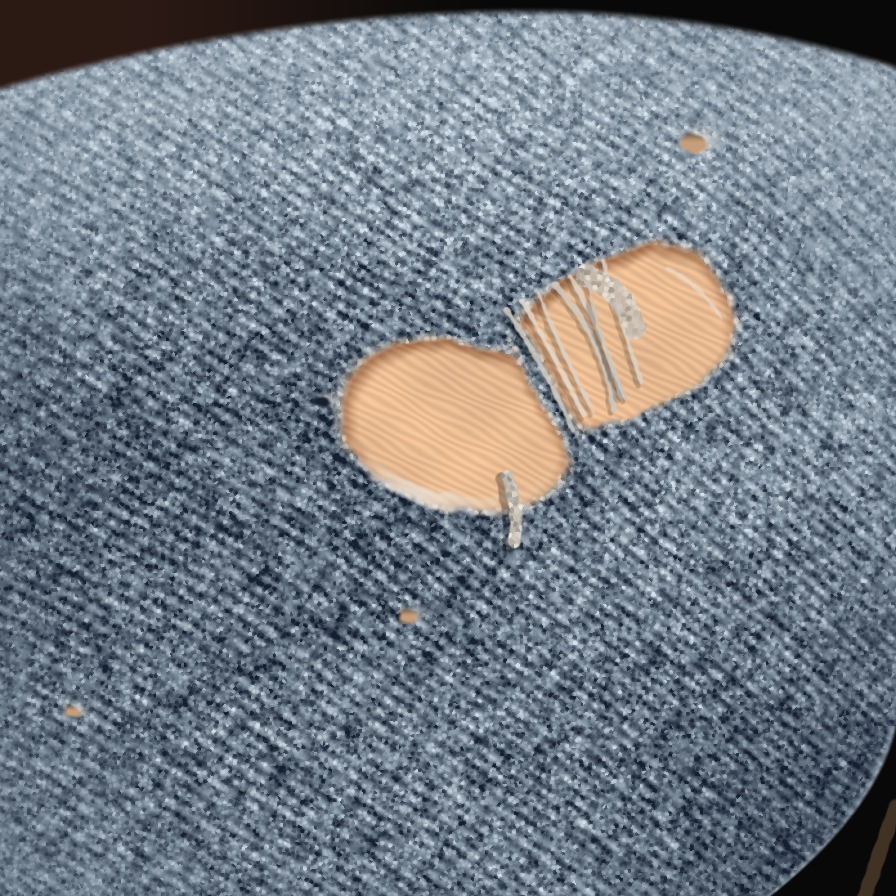
Give the GLSL for this texture, as a Shadertoy shader.

```glsl
#define WALES 70.0
#define STITCHES 46.0
#define WALE_ANGLE -0.62
#define WEAVE 0.78
#define FUZZ 0.62
#define PITS 48.0
#define SOFT 0.003
#define DENIM_DARK vec3(0.08, 0.12, 0.19)
#define DENIM_MID vec3(0.45, 0.51, 0.57)
#define DENIM_LIGHT vec3(0.83, 0.88, 0.92)
#define SKIN vec3(0.91, 0.73, 0.57)
#define COTTON vec3(0.91, 0.88, 0.84)

vec2 hash2(vec2 p) {
    vec3 q = fract(p.xyx * vec3(0.1031, 0.103, 0.0973));
    q += dot(q, q.yzx + 33.33);
    return fract((q.xx + q.yz) * q.zy);
}

// x: distance to the nearest cell point, y: random value of that cell
vec2 cellular(vec2 p, float jitter) {
    vec2 cell = floor(p), best = vec2(9, 0);
    for (int k = 0; k < 9; k++) {
        vec2 id = cell + vec2(k % 3 - 1, k / 3 - 1), h = hash2(id);
        float d = length(id + 0.5 + (h - 0.5) * jitter - p);
        if (d < best.x) best = vec2(d, fract(h.x * 7.3 + h.y * 3.1));
    }
    return best;
}

// Soft random spots, around zero
float spots(vec2 p) {
    vec2 c = cellular(p, 0.9);
    return (c.y - 0.5) * (1.0 - smoothstep(0.2, 0.85, c.x));
}

float waves(vec2 p) {
    return (sin(p.x + 1.7 * sin(p.y * 0.8)) + sin(p.y * 1.3 + 1.4 * sin(p.x * 0.9))
        + 0.6 * sin(p.x * 2.1 - p.y * 2.6)) / 2.6;
}

vec2 turn(vec2 p, float a) {
    return vec2(cos(a) * p.x + sin(a) * p.y, cos(a) * p.y - sin(a) * p.x);
}

float glow(vec2 p, vec2 center, vec2 radius) {
    vec2 q = (p - center) / radius;
    return exp(-dot(q, q));
}

float oval(vec2 p, vec2 radius, float angle, float power) {
    vec2 q = pow(abs(turn(p, angle) / radius), vec2(power));
    return (pow(q.x + q.y, 1.0 / power) - 1.0) * min(radius.x, radius.y);
}

// Distance to the two tears, split by a bridge
float tears(vec2 p) {
    p += 0.003 * vec2(waves(p * 70.0), waves(p.yx * 85.0 + 4.0));
    float left = oval(p - vec2(0.511, 0.526), vec2(0.133, 0.091), -0.26, 2.2);
    float right = oval(p - vec2(0.697, 0.626), vec2(0.122, 0.087), 0.44, 2.8);
    float bridge = abs(dot(p - vec2(0.598, 0.585), vec2(0.88, 0.475))) - 0.011;
    return max(min(left, right), -bridge);
}

// Coverage of a bowed strand
float strand(vec2 p, vec2 a, vec2 b, float bend, float width) {
    vec2 d = b - a;
    float h = clamp(dot(p - a, d) / dot(d, d), 0.0, 1.0);
    vec2 bow = normalize(vec2(-d.y, d.x)) * bend * 4.0 * h * (1.0 - h);
    float dist = length(p - a - d * h - bow) + 0.0012 * waves(p * 190.0);
    return 1.0 - smoothstep(width - SOFT * 0.5, width + SOFT * 0.5, dist);
}

vec3 denim(vec2 p, float tear) {
    float focus = 1.0 - 0.5 * smoothstep(0.3, 0.7, length(p - vec2(0.5, 0.4)));
    vec2 w = turn(p, WALE_ANGLE);
    w.y += 0.012 * waves(p * 5.0) + 0.12 * (p.x - 0.5) * (p.x - 0.5);
    vec2 stitch = cellular(w * vec2(STITCHES, WALES), 0.7);
    float weave = 0.13 - 0.55 * stitch.x + 0.22 * stitch.y + 0.17 * sin(w.y * WALES * 6.2832);

    // Broad light and wear
    float near = exp(-max(tear, 0.0) * 25.0);
    float tone = 0.43 + 0.24 * smoothstep(0.5, 0.95, p.y) + 0.03 * waves(p * 13.0)
        + 0.1 * glow(p, vec2(0.88, 0.5), vec2(0.25, 0.22))
        - 0.1 * glow(p, vec2(0.1, 0.46), vec2(0.27, 0.2))
        - 0.22 * glow(p, vec2(0.95, 0.1), vec2(0.2, 0.18)) - 0.08 * near;
    tone += focus * (WEAVE * weave + FUZZ * spots(p * 200.0) + 0.2 * spots(p * 75.0));

    // Worn pits around the tears
    vec2 pit = cellular(turn(p, -0.3) * PITS, 0.9);
    float worn = max(near, glow(p, vec2(0.5, 0.34), vec2(0.12, 0.07)));
    worn = max(worn, 0.8 * glow(p, vec2(0.33, 0.66), vec2(0.16, 0.08)));
    tone -= 0.4 * worn * step(0.5, pit.y) * (1.0 - smoothstep(0.05, 0.34, pit.x));
    tone = 2.0 * clamp(tone, 0.0, 1.0);
    return mix(mix(DENIM_DARK, DENIM_MID, min(tone, 1.0)), DENIM_LIGHT, max(tone - 1.0, 0.0));
}

vec3 skin(vec2 p) {
    vec2 g = turn(p, -0.5);
    float crease = sin(g.y * 720.0 + 2.5 * waves(g * vec2(45, 90)));
    float shadow = smoothstep(-0.014, 0.004, tears(p + vec2(-0.003, 0.006)));
    return SKIN * (1.0 + 0.05 * crease + 0.03 * waves(p * 30.0)) * mix(vec3(1), vec3(0.7, 0.6, 0.53), shadow);
}

void mainImage(out vec4 fragColor, in vec2 fragCoord) {
    vec2 p = fragCoord / iResolution.xy;
    float tear = tears(p), fray = 0.5 + spots(p * 150.0);
    vec3 fluff = COTTON * (0.65 + 0.4 * fray);

    // Skin and frayed rim
    vec3 color = mix(skin(p), denim(p, tear), smoothstep(-SOFT, SOFT, tear));
    float rim = 1.0 - smoothstep(0.001, 0.007, abs(tear - 0.001));
    color = mix(color, fluff, rim * (0.2 + 0.6 * fray));
    float lip = 1.0 - smoothstep(0.006, 0.013, abs(tear + 0.004));
    color = mix(color, COTTON, 0.8 * lip * glow(p, vec2(0.46, 0.448), vec2(0.09, 0.03)));

    // Strands over the bridge and right tear
    for (float k = 0.0; k < 7.0; k++) {
        vec2 h = hash2(vec2(k, 3));
        vec2 a = vec2(0.565 + 0.018 * k, 0.655 + 0.009 * k);
        vec2 b = vec2(0.63 + 0.013 * k + 0.02 * h.y, 0.513 + 0.008 * k + 0.02 * h.x);
        float bend = 0.03 * (h.y - 0.4);
        color *= 1.0 - 0.2 * strand(p + 0.004, a, b, bend, 0.003);
        color = mix(color, COTTON * (0.85 + 0.15 * h.x), 0.85 * strand(p, a, b, bend, 0.001 + 0.003 * h.y));
    }
    color = mix(color, fluff, 0.85 * strand(p, vec2(0.655, 0.692), vec2(0.708, 0.635), 0.01, 0.013));
    color = mix(color, COTTON, 0.6 * strand(p, vec2(0.745, 0.7), vec2(0.805, 0.645), 0.006, 0.002));

    // Loose tuft
    vec2 root = vec2(0.566, 0.468), tip = vec2(0.574, 0.395);
    color *= 1.0 - 0.3 * strand(p + vec2(0.005, 0.003), root, tip, 0.003, 0.008);
    color = mix(color, fluff, strand(p, root, tip, 0.005, 0.007));

    // Small holes: center and radius
    vec3 holes[4] = vec3[4](vec3(0.774, 0.84, 0.013), vec3(0.455, 0.312, 0.009),
        vec3(0.081, 0.206, 0.008), vec3(0.359, 0.551, 0.008));
    for (int i = 0; i < 4; i++) {
        vec2 q = p - holes[i].xy;
        float r = holes[i].z;
        float d = oval(q + 0.002 * waves(p * 150.0), r * vec2(1.1, 0.8), -0.3, 2.0);
        color = mix(color, COTTON, 0.6 * glow(q, r * vec2(0.9, 0.3), vec2(r)));
        vec3 inner = i < 3 ? SKIN * (0.85 - 0.35 * smoothstep(0.0, r, q.y)) : DENIM_DARK;
        color = mix(inner, color, smoothstep(-SOFT, SOFT, d));
    }

    // Dark surroundings
    float x = p.x - 0.59, y = min(p.y, 0.23);
    float top = 0.988 - (x < 0.0 ? 0.247 : 0.37) * x * x - p.y;
    float corner = 0.86 + 1.25 * y - 2.7 * y * y - p.x;
    color = mix(color, DENIM_LIGHT, 0.4 * step(p.y, 0.19) * (1.0 - smoothstep(0.0, 0.012, corner)));
    vec3 dark = mix(vec3(0.17, 0.1, 0.08), vec3(0.03), smoothstep(0.1, 0.6, p.x));
    dark += vec3(0.22, 0.17, 0.11) * strand(p, vec2(0.965, 0), vec2(1, 0.1), 0.0, 0.008);
    float cloth = smoothstep(-0.005, 0.008, top) * smoothstep(-SOFT, SOFT, corner);
    fragColor = vec4(mix(dark, color, cloth), 1);
}
```
